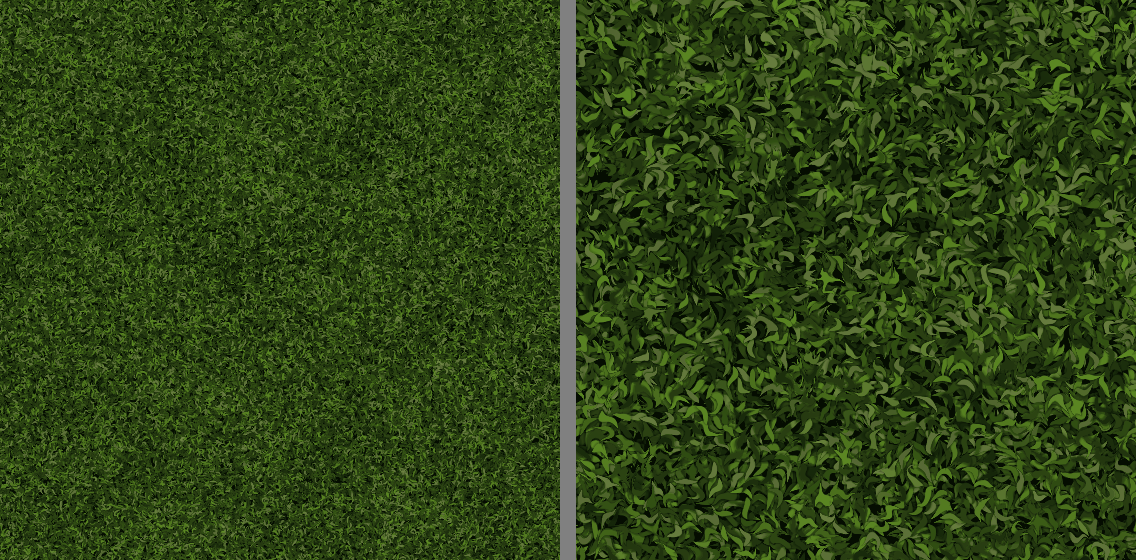
Left: the whole. Right: its middle third, enlarged.
Reproduce this texture procedurally as a WebGL 1 fragment shader.

```glsl
precision highp float;
// Dense mown lawn: short curved grass blades in layers over dark soil.

uniform vec2 u_resolution;

#define GRID 70.0          // blade cells across the canvas
#define LAYERS 8           // stacked blade layers
#define HALF_WIDTH 0.13    // blade half width, in cells
#define MIN_LENGTH 0.45    // blade half length, in cells
#define MAX_LENGTH 0.75
#define SPREAD 2.2         // random turn away from the flow, in radians
#define SHADOW 0.38        // darkening beside a blade
#define CONTRAST 1.25
#define PATCHINESS 0.07    // broad light and dark areas
#define TUFT_GRID 8.0      // cells for the sparse dry tufts

const vec3 DEEP   = vec3(0.02, 0.05, 0.005);
const vec3 DARK   = vec3(0.09, 0.16, 0.04);
const vec3 MID    = vec3(0.16, 0.24, 0.07);
const vec3 GREEN  = vec3(0.19, 0.31, 0.07);
const vec3 BRIGHT = vec3(0.29, 0.43, 0.11);
const vec3 PALE   = vec3(0.33, 0.40, 0.20);

vec3 hash3(vec2 p) {
  vec3 q = fract(p.xyx * vec3(0.1031, 0.1030, 0.0973));
  q += dot(q, q.yxz + 33.33);
  return fract((q.xxy + q.yzz) * q.zyx);
}

// Layered sines, each octave turned and warped by the one before.
float waves(vec2 p) {
  float sum = 0.0;
  float weight = 0.5;
  for (int i = 0; i < 4; i++) {
    sum += weight * sin(p.x + 1.3 * sin(p.y * 0.8)) * sin(p.y + 2.1);
    p = mat2(0.8, 0.6, -0.6, 0.8) * p * 1.7 + sum + 3.7;
    weight *= 0.75;
  }
  return sum;
}

// Sparse elongated spots of dry grass.
float tufts(vec2 p) {
  vec2 cell = floor(p * TUFT_GRID);
  vec3 rnd = hash3(cell + 71.0);
  vec2 d = fract(p * TUFT_GRID) - 0.2 - 0.6 * rnd.xy;
  float turn = 6.2832 * fract(rnd.x * 17.0 + rnd.y);
  vec2 axis = vec2(cos(turn), sin(turn));
  d = vec2(dot(d, axis), 1.8 * dot(d, vec2(-axis.y, axis.x)));
  return step(0.55, rnd.z) * exp(-dot(d, d) * 130.0);
}

// x: blade cover, y: shadow cover
vec2 blade(vec2 offset, float angle, float halfLength, float bend, float pixel) {
  vec2 axis = vec2(cos(angle), sin(angle));
  float along = dot(offset, axis);
  float across = abs(dot(offset, vec2(-axis.y, axis.x)) + bend * along * along);
  float t = along / halfLength;
  float width = HALF_WIDTH * (1.0 - t * t * t * t);
  float cover = clamp((width - across) / pixel + 0.5, 0.0, 1.0);
  float reach = 1.2 * HALF_WIDTH;
  float shadow = clamp((width + reach - across) / reach, 0.0, 1.0);
  return vec2(cover, shadow);
}

vec3 grassColor(float light, float dryness) {
  vec3 tip = mix(BRIGHT, PALE, smoothstep(0.4, 0.75, dryness));
  vec3 c = mix(DEEP, DARK, clamp((light - 0.06) / 0.18, 0.0, 1.0));
  c = mix(c, MID, clamp((light - 0.24) / 0.23, 0.0, 1.0));
  c = mix(c, GREEN, clamp((light - 0.47) / 0.23, 0.0, 1.0));
  c = mix(c, tip, clamp((light - 0.70) / 0.18, 0.0, 1.0));
  return c * (1.0 + 0.6 * clamp(light - 0.9, 0.0, 0.5));
}

void main() {
  float size = min(u_resolution.x, u_resolution.y);
  vec2 p = gl_FragCoord.xy / size;
  float flow = 3.0 * waves(p * 48.0);
  float light = 0.05;
  float dryness = 0.3;

  // Blades, from the lowest layer to the top
  for (int i = 0; i < LAYERS; i++) {
    float level = float(i);
    float scale = GRID * (1.0 + 0.03 * level);
    float pixel = scale / size;
    vec2 q = p * scale + level * vec2(37.37, 53.71);
    vec2 base = floor(q);
    for (int y = -1; y <= 1; y++) {
      for (int x = -1; x <= 1; x++) {
        vec2 cell = base + vec2(float(x), float(y));
        vec3 place = hash3(cell + 11.0);
        vec3 look = hash3(cell + 205.5);
        vec2 center = cell + 0.1 + 0.8 * place.xy;
        float angle = flow + SPREAD * (place.z - 0.5);
        float halfLength = mix(MIN_LENGTH, MAX_LENGTH, look.x);
        vec2 mask = blade(q - center, angle, halfLength, look.x - 0.5, pixel);
        light *= 1.0 - SHADOW * mask.y * (1.0 - mask.x);
        light = mix(light, mix(0.25, 1.1, look.y), mask.x);
        dryness = mix(dryness, look.z, mask.x);
      }
    }
  }

  // Broad patches and dry tufts
  float tuft = tufts(p);
  light = (light - 0.48) * CONTRAST + 0.5;
  light += PATCHINESS * waves(p * 14.0 + 5.0) + 0.35 * tuft;
  dryness += 0.5 * tuft;
  gl_FragColor = vec4(grassColor(light, dryness), 1.0);
}
```
